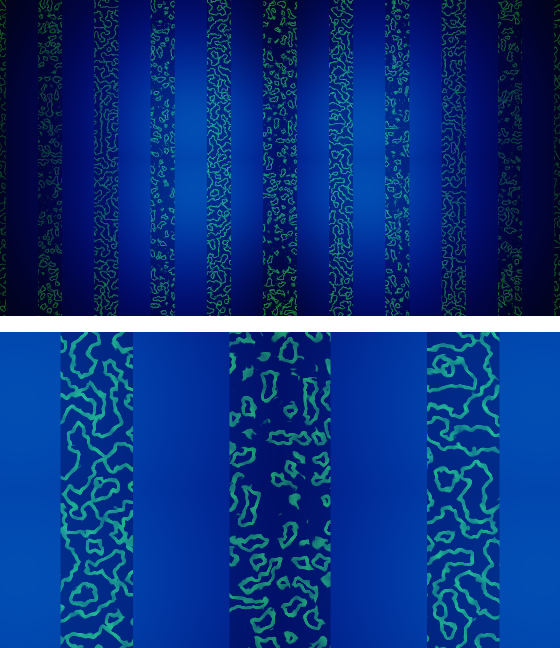
Top: the whole. Bottom: its middle third, enlarged.
Give the GLSL for this background, as a WebGL 2 fragment shader.

```glsl
#version 300 es
precision highp float;
// Mirrored blue glow crossed by upright bands of fine green worm and ring tracery.

#define PITCH 0.1782        // band spacing, in canvas heights
#define BAND_WIDTH 0.0764
#define FIRST_CENTER 0.0151 // first band overlaps the mirror axis
#define CELLS 46.0          // tracery cells per canvas height
#define LINE_HALF 0.0021
#define RING_LEVEL 0.29
#define JITTER 0.22
#define GLOW_CENTER vec2(0.275, 0.09)
#define LINE_GREEN vec3(0.11, 0.52, 0.05)

uniform vec2 u_resolution;
out vec4 fragColor;

float hash(vec2 p) {
    vec3 q = fract(vec3(p.xyx) * 0.1031);
    q += dot(q, q.yzx + 33.33);
    return fract((q.x + q.y) * q.z);
}

vec2 randomGradient(vec2 cell) {
    float angle = 6.2832 * hash(cell);
    return vec2(cos(angle), sin(angle));
}

float gradientNoise(vec2 p) {
    vec2 i = floor(p), f = p - i;
    vec2 u = f * f * f * (f * (f * 6.0 - 15.0) + 10.0);
    vec2 right = vec2(1.0, 0.0), up = vec2(0.0, 1.0);
    float a = dot(randomGradient(i), f);
    float b = dot(randomGradient(i + right), f - right);
    float c = dot(randomGradient(i + up), f - up);
    float d = dot(randomGradient(i + 1.0), f - 1.0);
    return mix(mix(a, b, u.x), mix(c, d, u.x), u.y);
}

// Zero contours are worms; contours of the absolute value are small rings.
float traceryField(vec2 p, float rings, float level) {
    vec2 wobble = vec2(gradientNoise(p * 2.7 + 17.0), gradientNoise(p * 2.7 + 71.0));
    float n = gradientNoise(p + JITTER * wobble);
    return mix(n, abs(n) - level, rings);
}

// Distance to the contour, in canvas heights.
float traceryDistance(vec2 p, float rings, float level) {
    const float STEP = 0.06;
    float n = traceryField(p, rings, level);
    vec2 slope = vec2(traceryField(p + vec2(STEP, 0.0), rings, level),
                      traceryField(p + vec2(0.0, STEP), rings, level)) - n;
    return abs(n) / max(length(slope) / STEP, 0.45) / CELLS;
}

// Twin glows, mirrored across both axes, fading to near black.
vec3 glow(vec2 m) {
    float d = length((m - GLOW_CENTER) * vec2(1.0, 0.95));
    float blue = 0.68 * exp(-d * d / 0.25);
    float green = 0.29 * exp(-d * d / 0.068);
    float axisShade = 1.0 - 0.3 * exp(-m.x * m.x / 0.03) * smoothstep(0.1, 0.5, m.y);
    return vec3(0.005, green + 0.012, blue + 0.02) * axisShade;
}

void main() {
    vec2 p = (gl_FragCoord.xy - 0.5 * u_resolution) / u_resolution.y;
    vec2 m = abs(p);
    float pixel = 1.0 / u_resolution.y;

    // Band repeat, alternating rings and worms from the axis outward
    float t = m.x - FIRST_CENTER;
    float index = floor(t / PITCH + 0.5);
    float edge = abs(t - index * PITCH) - 0.5 * BAND_WIDTH;
    float band = 1.0 - smoothstep(-0.5 * pixel, 0.5 * pixel, edge);
    float rings = 1.0 - mod(index, 2.0);
    float level = RING_LEVEL + 0.05 * hash(vec2(index, 5.0));

    // Tracery with uneven brightness along its lines
    vec2 cell = p * CELLS + vec2(200.0 + 31.0 * index, 300.0);
    float lineDistance = traceryDistance(cell, rings, level);
    float line = 1.0 - smoothstep(-0.6 * pixel, 0.6 * pixel, lineDistance - LINE_HALF);
    line *= 0.85 + 0.5 * gradientNoise(cell * 1.9);

    // Outer bands dim, most of all at mid height
    float outer = smoothstep(0.2, 0.85, m.x);
    float strength = 1.0 - outer * mix(0.55, 0.3, smoothstep(0.1, 0.5, m.y));

    vec3 color = glow(m);
    color *= mix(vec3(1.0), vec3(1.0, 0.6, 0.78), band);
    color += LINE_GREEN * (line * band * strength);
    fragColor = vec4(clamp(color, 0.0, 1.0), 1.0);
}
```
